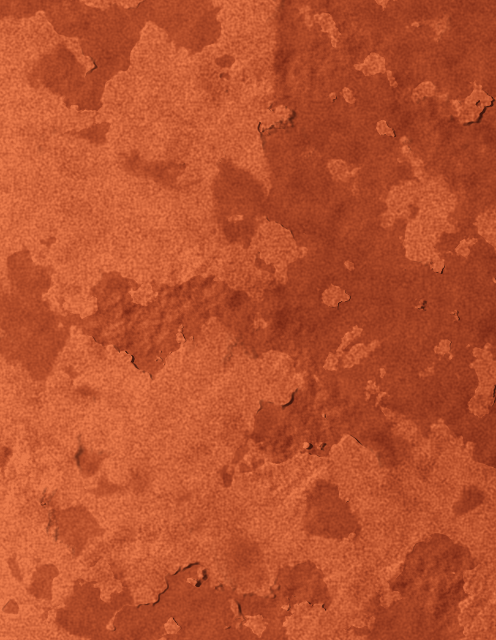
Give the GLSL for this texture, as a WebGL 1 fragment shader.

```glsl
precision highp float;
// Weathered terracotta plaster: flaking light plates over a darker base, lit from the left.
uniform vec2 u_resolution;

#define PLATE_SCALE 6.2
#define CHIP_SCALE 7.5
#define FLAKE_SCALE 14.0
#define GRAIN_SCALE 235.0
#define EDGE_SOFTNESS 0.022
#define CRACK_WIDTH 0.016
#define RELIEF 0.62
#define BASE_DARK vec3(0.56, 0.212, 0.113)
#define CLAY_MID vec3(0.71, 0.308, 0.168)
#define PLATE_LIGHT vec3(0.87, 0.44, 0.265)
#define CREVICE vec3(0.20, 0.065, 0.035)

vec2 hash2(vec2 cell) {
  vec3 q = fract(cell.xyx * vec3(0.1031, 0.1030, 0.0973));
  q += dot(q, q.yzx + 33.33);
  return fract((q.xx + q.yz) * q.zy);
}

float corner(vec2 cell, vec2 f, vec2 o) {
  return dot(hash2(cell + o) * 2.0 - 1.0, f - o);
}

// Gradient noise, centred on zero
float noise(vec2 p) {
  p += 57.0;
  vec2 i = floor(p), f = fract(p);
  vec2 u = f * f * f * (f * (f * 6.0 - 15.0) + 10.0);
  float low = mix(corner(i, f, vec2(0, 0)), corner(i, f, vec2(1, 0)), u.x);
  float high = mix(corner(i, f, vec2(0, 1)), corner(i, f, vec2(1, 1)), u.x);
  return mix(low, high, u.y);
}

float fbm(vec2 p) {
  float sum = 0.0, gain = 1.0;
  for (int k = 0; k < 5; k++) {
    sum += gain * noise(p);
    p = mat2(1.6, 1.2, -1.2, 1.6) * p + 3.7;
    gain *= 0.5;
  }
  return sum;
}

// Distance to scattered rounded hollows, negative inside
float chips(vec2 p) {
  vec2 q = p * CHIP_SCALE;
  q += 0.3 * vec2(fbm(p * 15.0), fbm(p * 15.0 + 21.0));
  vec2 cell = floor(q);
  float nearest = 1.0;
  for (int j = -1; j <= 1; j++) {
    for (int i = -1; i <= 1; i++) {
      vec2 c = cell + vec2(i, j);
      vec2 spot = hash2(c + 11.0), kind = hash2(c + 83.0);
      vec2 d = q - c - spot;
      d = vec2(d.x + 0.8 * d.y * (spot.x - 0.5), d.y * mix(0.6, 1.3, spot.y));
      float radius = kind.x < 0.4 ? mix(0.06, 0.5, kind.y) : -1.0;
      nearest = min(nearest, length(d) - radius);
    }
  }
  return nearest;
}

// Coverage of the raised plates, 0 to 1, with some edges worn soft
float plates(vec2 p) {
  float upperRight = smoothstep(0.3, 0.6, p.x) * smoothstep(0.28, 0.46, p.y);
  float bias = 0.11 - 0.27 * upperRight - 0.10 * smoothstep(0.75, 0.95, p.y);
  float field = fbm(p * PLATE_SCALE + 4.3) + bias;
  field = min(field, 0.5 * chips(p));
  field = max(field, 0.7 * (fbm(p * FLAKE_SCALE + 31.0) - 0.27));
  float wear = EDGE_SOFTNESS * (1.0 + 5.0 * smoothstep(0.0, 0.35, noise(p * 5.0 + 70.0)));
  return smoothstep(-wear, wear, field);
}

// Brightness of slopes facing the light
float slopeLight(vec2 p, float scale) {
  vec2 toLight = vec2(-0.12, 0.07);
  return fbm(p * scale) - fbm(p * scale + toLight);
}

void main() {
  vec2 p = gl_FragCoord.xy / u_resolution.y;
  float across = gl_FragCoord.x / u_resolution.x;

  // Plates, their lit rims and the cracks they shade
  float plate = plates(p);
  float rim = max(plate - plates(p + vec2(-0.004, 0.003)), 0.0);
  float reach = CRACK_WIDTH * max(noise(p * 8.0 + 9.0) - 0.05, 0.0);
  float crack = max(plates(p + reach * vec2(-1.0, 0.35)) - plate, 0.0);

  // Broad light falloff, stains, blotches and rough patches
  float tone = mix(0.27, 0.70, plate) + 0.34 * (0.5 - across);
  tone += 0.24 * fbm(p * 3.5 + 15.0) + 0.22 * fbm(p * 26.0 + 2.0);
  float patchy = smoothstep(-0.1, 0.25, noise(p * 5.0 + 25.0));
  float blotch = smoothstep(0.0, 0.3, fbm(p * 17.0 + 63.0));
  tone -= 0.24 * patchy * blotch - 0.04;
  float rough = smoothstep(0.05, 0.35, noise(p * 5.0 + 40.0));
  tone += RELIEF * slopeLight(p, 30.0) * (0.4 + 1.8 * rough);
  tone += 0.16 * rim;

  // Fine sandy grain, coarser on the plates
  float grain = noise(p * GRAIN_SCALE) + 0.45 * noise(p * GRAIN_SCALE * 0.53);
  tone += grain * mix(0.36, 0.62, plate);

  // Clay colours by tone
  tone = clamp(tone, -0.25, 1.15);
  vec3 color = tone < 0.47 ? mix(BASE_DARK, CLAY_MID, tone / 0.47)
                           : mix(CLAY_MID, PLATE_LIGHT, (tone - 0.47) / 0.53);
  color = mix(color, CREVICE, 0.85 * crack);
  gl_FragColor = vec4(color, 1.0);
}
```
